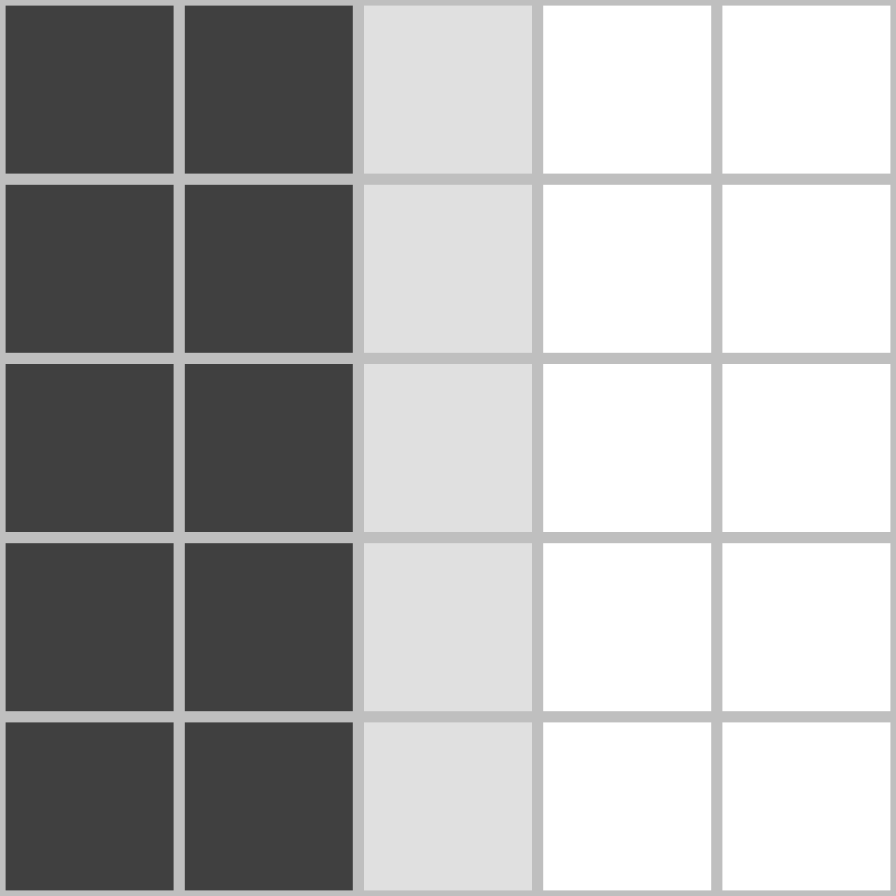
Reproduce this pattern procedurally as a WebGL 1 fragment shader.

```glsl
precision highp float;

// A five by five grid of flat square tiles separated by grey grout lines.
// Each column has one tone: two dark, one pale grey, two white.
// Tiles come from a fract repeat and a smoothed box mask.

uniform vec2 u_resolution;

const float TILE_COUNT = 5.0;       // tiles across and down
const float TILE_HALF = 15.0 / 32.0; // half a tile's side, in cell units

const vec3 GROUT = vec3(0.75);
const vec3 DARK = vec3(0.25);
const vec3 PALE = vec3(0.88);
const vec3 WHITE = vec3(1.0);

// Pixel coverage of a centred box; pixel is the pixel size in cell units.
float boxCoverage(vec2 p, float halfSide, vec2 pixel) {
  vec2 cover = clamp((halfSide - abs(p)) / pixel + 0.5, 0.0, 1.0);
  return cover.x * cover.y;
}

// Tone of a column, counted from the left.
vec3 columnTone(float column) {
  vec3 tone = mix(DARK, PALE, step(2.0, column));
  return mix(tone, WHITE, step(3.0, column));
}

void main() {
  // Cell coordinates
  vec2 grid = gl_FragCoord.xy / u_resolution * TILE_COUNT;
  vec2 local = fract(grid) - 0.5;
  vec2 pixel = TILE_COUNT / u_resolution;

  // Tiles over grout
  float tile = boxCoverage(local, TILE_HALF, pixel);
  vec3 color = mix(GROUT, columnTone(floor(grid.x)), tile);
  gl_FragColor = vec4(color, 1.0);
}
```
